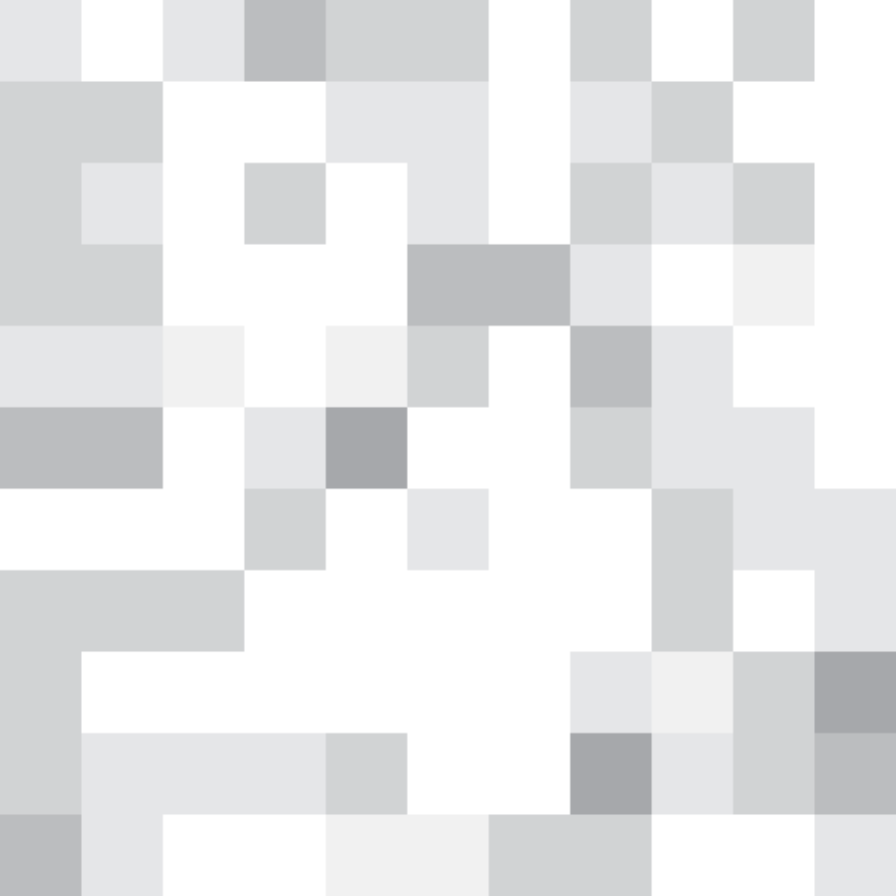
Reproduce this pattern procedurally as a Shadertoy shader.

```glsl
// Mosaic of 11 by 11 flat square tiles in random tones from white to mid grey.

const int TILES = 11;

// x^5 modulo the prime 127 permutes 0..126, so every value turns up once.
int fifthPower(int x) {
    int square = x * x % 127;
    return square * square % 127 * x % 127;
}

// Two rounds give each tile its own shuffled rank, which keeps tone shares exact.
int tileRank(ivec2 tile) {
    int index = tile.y * TILES + tile.x + 1;
    return fifthPower((fifthPower(index) + 37) % 127);
}

// Ranks are split into bands, one per tone.
vec3 tileColor(ivec2 tile) {
    int rank = tileRank(clamp(tile, 0, TILES - 1));
    if (rank < 51)  return vec3(1.0);
    if (rank < 58)  return vec3(0.945);
    if (rank < 87)  return vec3(0.898, 0.902, 0.908);
    if (rank < 116) return vec3(0.820, 0.827, 0.833);
    if (rank < 124) return vec3(0.735, 0.741, 0.748);
    return vec3(0.650, 0.657, 0.670);
}

void mainImage(out vec4 fragColor, in vec2 fragCoord) {
    vec2 p = fragCoord / iResolution.xy * float(TILES);

    // Nearest tile corner, and a soft step across the edges that meet there.
    vec2 corner = floor(p + 0.5);
    vec2 softness = max(vec2(0.025), float(TILES) / iResolution.xy);
    vec2 blend = clamp((p - corner) / softness + 0.5, 0.0, 1.0);

    // Mix the four tiles around that corner.
    ivec2 tile = ivec2(corner);
    vec3 below = mix(tileColor(tile - 1), tileColor(tile - ivec2(0, 1)), blend.x);
    vec3 above = mix(tileColor(tile - ivec2(1, 0)), tileColor(tile), blend.x);
    fragColor = vec4(mix(below, above, blend.y), 1.0);
}
```
